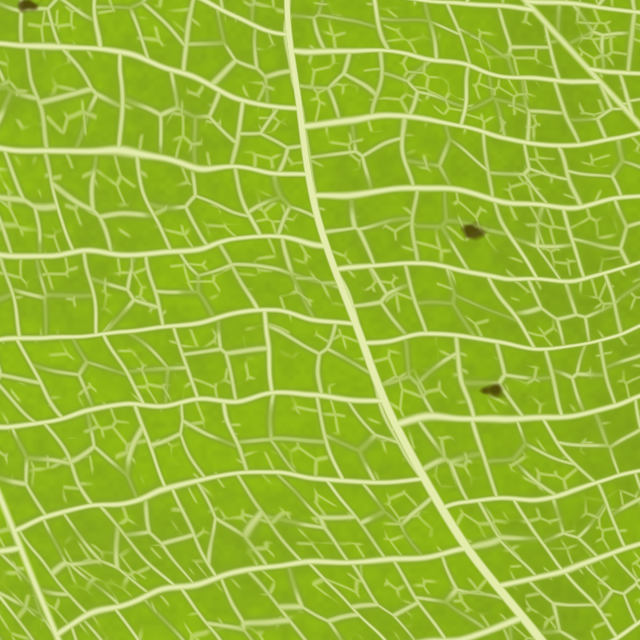
Write a Shadertoy shader that draws this texture.

```glsl
// Backlit green leaf: a curved midrib, side ribs and a nested net of pale veins.

const vec3 LEAF_BRIGHT = vec3(0.555, 0.712, 0.080);
const vec3 LEAF_DULL   = vec3(0.515, 0.655, 0.105);
const vec3 LEAF_RIM    = vec3(0.530, 0.655, 0.170);
const vec3 VEIN_CREAM  = vec3(0.890, 0.925, 0.670);
const vec3 SPOT_BROWN  = vec3(0.270, 0.230, 0.020);

const float RIBS_PER_CANVAS  = 8.6;
const float LINKS_PER_CANVAS = 7.6;    // cross veins from rib to rib
const float SUBMESH_SIZE     = 0.062;  // small meshes inside each box
const float RIB_WIDTH        = 0.0064; // half widths, including the soft edge
const float LINK_WIDTH       = 0.0056;
const float SUBMESH_WIDTH    = 0.0052;
const float VEINLET_WIDTH    = 0.0044;
const float RIM_WIDTH        = 0.011;
const int   SPOT_COUNT       = 3;

float hash(vec2 p) {
    return fract(sin(dot(p, vec2(127.1, 311.7))) * 43758.5453);
}

vec2 hash2(vec2 p) {
    return vec2(hash(p), hash(p + 37.3));
}

float noise(vec2 p) {
    vec2 i = floor(p), f = fract(p);
    f = f * f * (3.0 - 2.0 * f);
    return mix(mix(hash(i), hash(i + vec2(1, 0)), f.x),
               mix(hash(i + vec2(0, 1)), hash(i + vec2(1, 1)), f.x), f.y);
}

vec2 wobble(vec2 p) {
    return vec2(noise(p), noise(p + 51.7)) - 0.5;
}

vec2 site(ivec2 cell, ivec2 count, vec2 size, float seed) {
    vec2 jitter = 0.7 * (hash2(vec2(cell) + seed * 61.7) - 0.5);
    return (vec2(cell) + 0.5 + jitter) / vec2(count) * size;
}

// Distance to the nearest border between count sites scattered in one box
float boxVoronoi(vec2 p, vec2 size, ivec2 count, float seed) {
    vec2 toNearest = vec2(9.0);
    for (int y = 0; y < count.y; y++)
    for (int x = 0; x < count.x; x++) {
        vec2 r = site(ivec2(x, y), count, size, seed) - p;
        if (dot(r, r) < dot(toNearest, toNearest)) toNearest = r;
    }
    float border = 9.0;
    for (int y = 0; y < count.y; y++)
    for (int x = 0; x < count.x; x++) {
        vec2 r = site(ivec2(x, y), count, size, seed) - p;
        vec2 across = r - toNearest;
        if (dot(across, across) > 1e-7)
            border = min(border, dot(0.5 * (toNearest + r), normalize(across)));
    }
    return border;
}

// Place of a cross vein along its band; number zero lies on the midrib
float linkPlace(float k, float height, float seed) {
    vec2 h = hash2(vec2(k, seed * 41.3)) - 0.5;
    return k + step(0.5, abs(k)) * (0.45 * h.x + 0.5 * h.y * (height - 0.5));
}

float vein(float dist, float width) {
    return 1.0 - smoothstep(0.08 * width, width, dist);
}

void mainImage(out vec4 fragColor, in vec2 fragCoord) {
    vec2 uv = fragCoord / iResolution.xy;
    vec2 p = uv + 0.020 * wobble(uv * 6.0) + 0.012 * wobble(uv * 17.0);
    float down = 1.0 - uv.y;

    // Main veins: the midrib and two straight veins in opposite corners
    float fromMid = uv.x - (0.452 + 0.385 * down * down);
    fromMid += 0.018 * (noise(vec2(uv.y * 6.0, 3.0)) - 0.5);
    float midSlope = 0.77 * down;
    float midDist = abs(fromMid) / sqrt(1.0 + midSlope * midSlope);
    float upperDist = (uv.x - 0.82 - 0.92 * down) / 1.36;
    float lowerDist = (uv.x - 0.41 * (0.22 - uv.y)) / 1.08;
    lowerDist += 0.004 * (noise(uv * 9.0) - 0.5);
    float region = step(0.0, fromMid) + 2.0 * step(0.0, upperDist) + 4.0 * step(0.0, lowerDist);
    float midWidth = mix(0.0062, 0.0098, down);
    float veins = 1.0 - smoothstep(0.45 * midWidth, midWidth, midDist);
    veins = max(veins, 0.9 * vein(abs(upperDist), 0.0080));
    veins = max(veins, vein(abs(lowerDist), 0.0085));

    // Side ribs fan out from the midrib
    float slope = 0.4 * down - 0.2 + 0.1 * step(0.0, fromMid);
    float rib = (p.y - slope * fromMid) * RIBS_PER_CANVAS + region * 0.43;
    rib += 0.5 * (noise(uv * vec2(4.0, 3.0) + region * 7.3) - 0.5);
    float band = floor(rib), height = rib - band;
    float ribDist = min(height, 1.0 - height) / RIBS_PER_CANVAS;
    float ribSize = mix(0.8, 1.2, hash(vec2(floor(rib + 0.5), region)));
    ribSize *= 1.1 - 0.3 * abs(fromMid);
    veins = max(veins, vein(ribDist, RIB_WIDTH * ribSize));

    // Cross veins cut every band into boxes
    float bandSeed = hash(vec2(band, region + 3.0));
    float along = (fromMid + p.x - uv.x) * LINKS_PER_CANVAS;
    float k = floor(along);
    if (along < linkPlace(k, height, bandSeed)) k -= 1.0;
    else if (along > linkPlace(k + 1.0, height, bandSeed)) k += 1.0;
    float left = linkPlace(k, height, bandSeed);
    float right = linkPlace(k + 1.0, height, bandSeed);
    float linkDist = min(along - left, right - along) / LINKS_PER_CANVAS;
    float linkFade = mix(0.6, 0.95, noise(uv * 12.0 + 30.0));
    veins = max(veins, linkFade * vein(linkDist, LINK_WIDTH));

    // Each box holds its own small meshes and broken veinlets
    float boxSeed = hash(vec2(k, bandSeed * 17.0));
    float meanWidth = linkPlace(k + 1.0, 0.5, bandSeed) - linkPlace(k, 0.5, bandSeed);
    vec2 size = vec2(meanWidth / LINKS_PER_CANVAS, 1.0 / RIBS_PER_CANVAS);
    vec2 inBox = vec2((along - left) / (right - left), height) * size;
    ivec2 count = clamp(ivec2(size / SUBMESH_SIZE + 0.5), ivec2(1), ivec2(3));
    float subDist = boxVoronoi(inBox, size, count, boxSeed);
    float veinletDist = boxVoronoi(inBox, size, count * 2, boxSeed + 0.37);
    float subFade = mix(0.25, 0.75, smoothstep(0.25, 0.6, noise(uv * 20.0 + 9.0)));
    float veinletFade = 0.5 * smoothstep(0.50, 0.70, noise(uv * 36.0 + 80.0));
    veins = max(veins, subFade * vein(subDist, SUBMESH_WIDTH));
    veins = max(veins, veinletFade * vein(veinletDist, VEINLET_WIDTH));

    // Leaf flesh: broad patches, fine mottling, a grayish rim along the veins
    float dullness = 0.6 * noise(uv * 7.0 + 20.0) + 0.4 * noise(uv * 45.0);
    vec3 color = mix(LEAF_BRIGHT, LEAF_DULL, smoothstep(0.2, 0.85, dullness));
    color *= 1.0 + 0.05 * (noise(uv * 110.0) - 0.5) - 0.05 * (uv.x - 0.5);
    float rimDist = min(min(ribDist, linkDist), min(subDist, midDist));
    color = mix(color, LEAF_RIM, 0.85 * (1.0 - smoothstep(0.3, 1.0, rimDist / RIM_WIDTH)));
    color = mix(color, VEIN_CREAM, veins);

    // A few small brown blemishes
    for (int i = 0; i < SPOT_COUNT; i++) {
        vec2 center = hash2(vec2(float(i) * 3.7, 5.1));
        float reach = length((uv - center) / vec2(0.020, 0.012));
        reach += 0.8 * (noise(uv * 90.0) - 0.5);
        color = mix(color, SPOT_BROWN, 0.85 * (1.0 - smoothstep(0.4, 1.2, reach)));
    }
    fragColor = vec4(color, 1.0);
}
```
